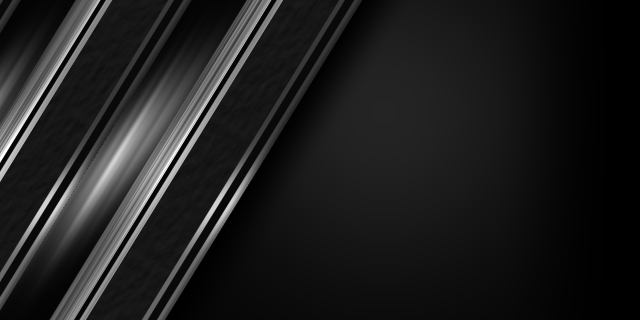
A Shadertoy shader for this background:

```glsl
// Diagonal brushed-steel and dark leather bands over a softly lit black backdrop.

const float SLOPE = 0.617;   // horizontal lean per unit of height
const float PERIOD = 0.534;  // horizontal spacing of the bands

float hash(vec2 p) {
    p = fract(p * vec2(0.1031, 0.1137));
    p += dot(p, p.yx + 33.33);
    return fract((p.x + p.y) * p.x * 17.0);
}

float noise(vec2 p) {
    vec2 i = floor(p), f = fract(p);
    f = f * f * (3.0 - 2.0 * f);
    return mix(mix(hash(i), hash(i + vec2(1, 0)), f.x),
               mix(hash(i + vec2(0, 1)), hash(i + vec2(1, 1)), f.x), f.y);
}

// Bell curve of the given half width
float bell(float x, float width) {
    x /= width;
    return exp(-x * x);
}

// Soft-edged mask of the interval from a to b
float strip(float x, float a, float b, float soft) {
    return smoothstep(a - soft, a + soft, x) * (1.0 - smoothstep(b - soft, b + soft, x));
}

float leather(vec2 p) {
    vec2 q = p * mat2(0.85, -0.53, 0.53, 0.85);
    float wrinkle = 0.0, gain = 0.55;
    for (int i = 0; i < 3; i++) {
        vec2 g = q * vec2(65.0, 32.0) * exp2(float(i)) + 40.0;
        wrinkle += gain * (noise(g) - noise(g + vec2(0.45, -0.35)));
        gain *= 0.55;
    }
    return 0.085 + 0.065 * wrinkle;
}

// Fine grain running along the diagonal
float grain(float d, float y) {
    return 0.5 * noise(vec2(d * 110.0 + 50.0, y * 1.2))
         + 0.5 * noise(vec2(d * 260.0 + 90.0, y * 2.0));
}

float backdrop(vec2 p, float q) {
    vec2 r = (p - vec2(1.20, 0.65)) / vec2(0.53, 0.54);
    float light = 0.015 + 0.125 * exp(-dot(r, r));
    light *= 1.0 - smoothstep(1.55, 1.95, p.x);
    return light * smoothstep(-0.02, 0.17, -q);
}

float bands(vec2 p, float q, float soft) {
    float cell = mod(q, PERIOD);
    float d = mod(q + 0.03, PERIOD) - 0.03;
    float streak = grain(q, p.y);

    // Glowing panel, reaching higher beside the steel
    float rise = 0.51 + 0.9 * (0.455 - cell);
    float glow = bell(p.y - rise, 0.235) * bell(cell - 0.455, 0.085);
    float c = 0.012 + glow * (0.42 + 0.48 * noise(vec2(q * 60.0 + 30.0, p.y)));

    // Brushed steel with a highlight travelling down its length
    float steel = 0.16 + 0.58 * streak + 0.22 * bell(p.y - 0.48, 0.16);
    steel += 0.25 * bell(d - 0.292, 0.012);
    steel *= 0.65 + 0.35 * smoothstep(0.365, 0.31, d);
    c = mix(c, steel, strip(d, 0.284, 0.362, soft));

    // Black groove, bright rim and leather
    c = mix(c, 0.02, strip(d, 0.268, 0.284, soft));
    float rim = 0.62 + 0.22 * bell(p.y - 0.47, 0.2) - 0.15 * streak;
    c = mix(c, rim, strip(d, 0.247, 0.268, soft));
    c = mix(c, leather(p), strip(d, 0.073, 0.247, soft));

    // Twin trim lines with a gap between them
    c = mix(c, 0.035, strip(d, 0.026, 0.055, soft));
    float shine = 0.22 + 0.18 * smoothstep(0.7, 0.1, p.y) + 0.5 * bell(p.y - 0.36, 0.11);
    c = mix(c, shine, strip(d, 0.055, 0.073, soft));
    float bevel = 0.65 + 0.35 * smoothstep(0.004, 0.02, d);
    return mix(c, shine * bevel, strip(d, 0.0, 0.026, soft));
}

void mainImage(out vec4 fragColor, in vec2 fragCoord) {
    vec2 p = fragCoord / iResolution.y;
    float soft = 0.9 / iResolution.y;

    // Distance leftward from the outermost trim edge
    float q = 0.516 - (p.x - SLOPE * p.y);
    float c = mix(backdrop(p, q), bands(p, q, soft), smoothstep(-soft, soft, q));
    fragColor = vec4(vec3(clamp(c, 0.0, 1.0)), 1.0);
}
```
